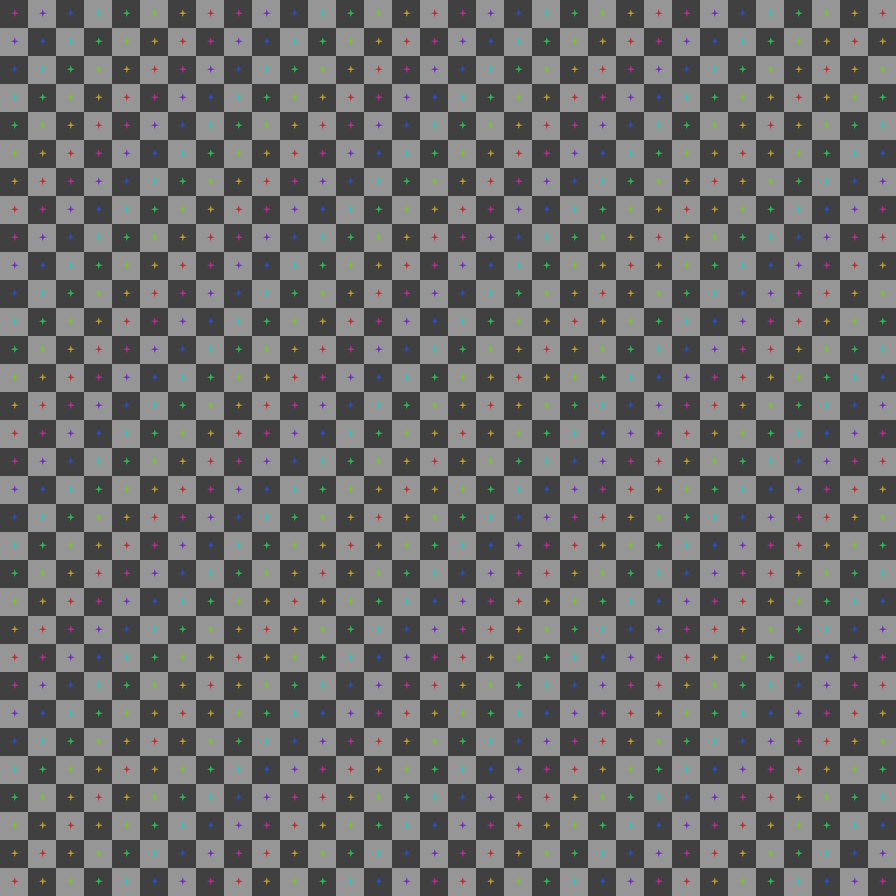
A WebGL 1 fragment shader for this pattern:

```glsl
precision highp float;

uniform vec2 u_resolution;

const float CELLS = 32.0;
const float HUE_STEPS = 8.0;
const vec3 DARK_GRAY = vec3(0.25);
const vec3 LIGHT_GRAY = vec3(0.59);

// Square wave per axis, positive in even cells, with edges one pixel wide
vec2 softSquareWave(vec2 p, float pixel) {
  vec2 triangle = abs(mod(p - 0.5, 2.0) - 1.0) - 0.5;
  return clamp(triangle / (0.5 * pixel), -1.0, 1.0);
}

// Share of the light colour in a checkerboard of unit cells
float checker(vec2 p, float pixel) {
  vec2 wave = softSquareWave(p, pixel);
  return 0.5 + 0.5 * wave.x * wave.y;
}

// Signed distance to the edges of a four-pointed star
float starDistance(vec2 p, float tipRadius, float notch) {
  p = abs(p);
  vec2 folded = vec2(max(p.x, p.y), min(p.x, p.y));
  vec2 normal = normalize(vec2(notch, tipRadius - notch));
  return dot(folded - vec2(tipRadius, 0.0), normal);
}

vec3 hueColor(float hue, float saturation, float value) {
  vec3 ramp = abs(fract(hue + vec3(0.0, 2.0, 1.0) / 3.0) * 6.0 - 3.0) - 1.0;
  return value * mix(vec3(1.0), clamp(ramp, 0.0, 1.0), saturation);
}

void main() {
  vec2 p = gl_FragCoord.xy / u_resolution * CELLS;
  float pixel = CELLS / min(u_resolution.x, u_resolution.y);
  vec2 cell = floor(p);

  // Gray checkerboard
  vec3 color = mix(DARK_GRAY, LIGHT_GRAY, checker(p, pixel));

  // Hue advances with distance from the rising diagonal
  float hue = mod(abs(cell.x - cell.y), HUE_STEPS) / HUE_STEPS;
  vec3 starColor = hueColor(hue, 0.8, 0.77);

  // Small thin star, slightly up and right of the cell centre
  float star = starDistance(p - cell - 0.53, 0.15, 0.03);
  float coverage = 1.0 - smoothstep(-0.5 * pixel, 0.5 * pixel, star);
  color = mix(color, starColor, 0.95 * coverage);

  gl_FragColor = vec4(color, 1.0);
}
```
